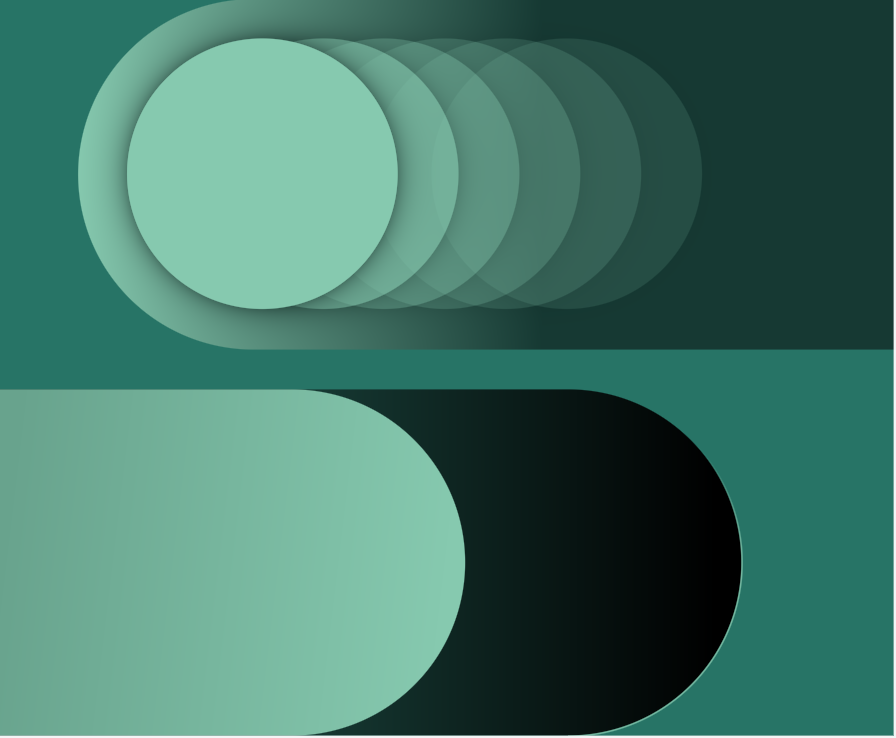
Write a Shadertoy shader that draws this background.

```glsl
// Two overlapping toggle-like pills on a flat teal ground with a thin pale margin.
// Shapes are capsule and disc distances filled with horizontal gradients; a loop
// stacks translucent discs, each with a soft shadow, trailing right of a solid one.

const vec3 TEAL  = vec3(0.153, 0.455, 0.400);
const vec3 MINT  = vec3(0.525, 0.788, 0.686);
const vec3 SAGE  = vec3(0.408, 0.639, 0.553);
const vec3 PINE  = vec3(0.086, 0.224, 0.200);
const vec3 PAPER = vec3(0.950, 0.960, 0.960);

// Signed distance to a horizontal capsule whose axis runs from x0 to x1 at height y.
float capsule(vec2 p, float x0, float x1, float y, float radius) {
    return distance(p, vec2(clamp(p.x, x0, x1), y)) - radius;
}

// Antialiased coverage of a signed distance.
float cover(float dist, float pixel) {
    return clamp(0.5 - dist / pixel, 0.0, 1.0);
}

// Linear ramp from 0 at a to 1 at b.
float ramp(float a, float b, float x) {
    return clamp((x - a) / (b - a), 0.0, 1.0);
}

// Lays a mint disc with a soft dark halo over the base colour.
vec3 shadowedDisc(vec3 base, vec2 p, vec2 center, float radius,
                  float opacity, float pixel) {
    float dist = distance(p, center) - radius;
    float halo = 0.42 * exp(-max(dist, 0.0) / 0.016);
    base = mix(base, PINE * 0.6, halo * opacity * (1.0 - cover(dist, pixel)));
    return mix(base, MINT, cover(dist, pixel) * opacity);
}

// Upper pill: fading track, with the farthest translucent disc drawn first.
vec3 upperPill(vec3 base, vec2 p, float pixel) {
    const int GHOSTS = 5;
    const float SPACING = 0.0825;
    vec2 knob = vec2(0.3555, 0.7646);
    float knobRadius = 0.1833;

    vec3 track = mix(MINT, PINE, ramp(0.106, 0.735, p.x));
    for (int i = GHOSTS; i >= 1; i--) {
        float k = float(i);
        float opacity = 0.5 * pow(k, -0.8);
        vec2 center = knob + vec2(k * SPACING, 0.0);
        track = shadowedDisc(track, p, center, knobRadius, opacity, pixel);
    }
    track = shadowedDisc(track, p, knob, knobRadius, 1.0, pixel);

    float dist = capsule(p, 0.3433, 1e3, 0.7638, 0.2375);
    return mix(base, track, cover(dist, pixel));
}

// Lower pill: dark body with a lit lower-right rim, under a mint capsule.
vec3 lowerPill(vec3 base, vec2 p, float pixel) {
    const float AXIS = 0.2378;
    const float RADIUS = 0.2346;
    float darkEnd = 0.7701;
    float lightEnd = 0.3957;

    float body = capsule(p, -1e3, darkEnd, AXIS, RADIUS);
    vec3 bodyColor = PINE * (1.0 - ramp(0.42, 0.97, p.x));
    vec3 color = mix(base, bodyColor, cover(body, pixel));

    vec2 outward = normalize(p - vec2(darkEnd, AXIS) + 1e-5);
    float lit = smoothstep(0.0, 0.8, dot(outward, vec2(0.707, -0.707)))
              * step(darkEnd, p.x);
    float rim = cover(abs(body - 0.0008) - 0.0011, pixel);
    color = mix(color, MINT, rim * lit * 0.8);

    float front = capsule(p, -1e3, lightEnd, AXIS, RADIUS);
    float slope = p.x - 0.12 * (p.y - AXIS);
    vec3 frontColor = mix(SAGE, MINT, ramp(0.0, 0.61, slope));
    return mix(color, frontColor, cover(front, pixel));
}

void mainImage(out vec4 fragColor, in vec2 fragCoord) {
    // One unit is the canvas height.
    vec2 p = fragCoord / iResolution.y;
    float pixel = 1.2 / iResolution.y;

    vec3 color = upperPill(TEAL, p, pixel);
    color = lowerPill(color, p, pixel);

    // Pale margin along the right and bottom edges.
    float rightEdge = iResolution.x / iResolution.y - 0.0032;
    float margin = max(p.x - rightEdge, 0.0032 - p.y);
    color = mix(color, PAPER, cover(-margin, pixel));

    fragColor = vec4(color, 1.0);
}
```
